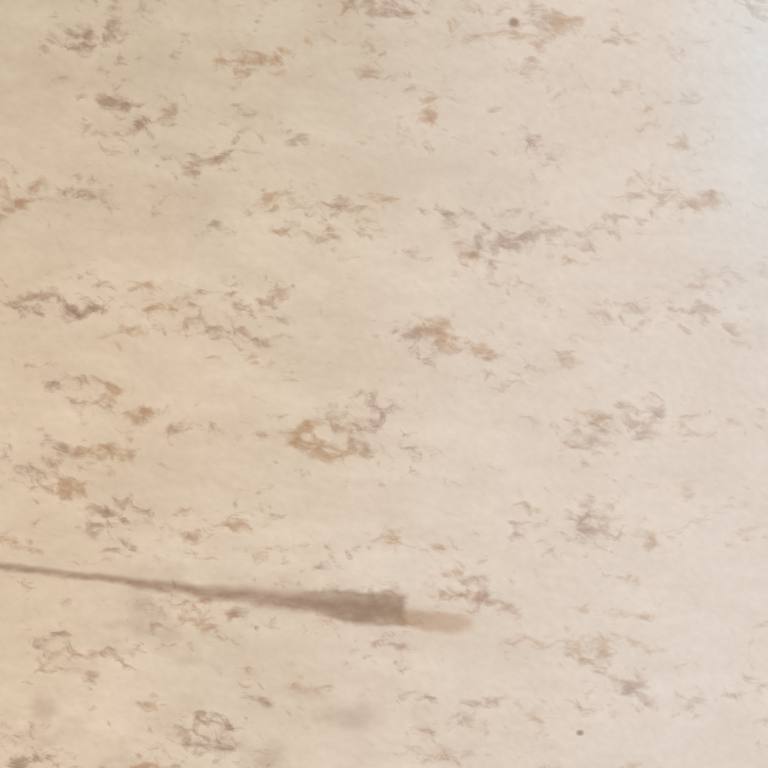
Reproduce this texture procedurally as a three.js fragment shader.

```glsl
// Pale weathered travertine: a warm-to-cool lit slab with soft mottling,
// clustered brown pits in faint tilted layers, and one tapered crack.
// All relief is gradient noise; the crack is a distance to a sloping line.

varying vec2 vUv;

const vec3 WARM_STONE = vec3(0.852, 0.766, 0.660);
const vec3 PALE_STONE = vec3(0.874, 0.822, 0.774);
const vec3 COOL_GLARE = vec3(0.870, 0.875, 0.870);
const vec3 OCHRE_PIT = vec3(0.660, 0.500, 0.370);
const vec3 UMBER_PIT = vec3(0.550, 0.430, 0.370);
const vec3 CRACK_BROWN = vec3(0.530, 0.400, 0.330);
const vec3 CHIP_GREY = vec3(0.600, 0.500, 0.420);

vec2 hash2(vec2 cell) {
  vec3 q = fract(cell.xyx * vec3(0.1031, 0.1030, 0.0973));
  q += dot(q, q.yzx + 33.33);
  return fract((q.xx + q.yz) * q.zy);
}

float gradientDot(vec2 cell, vec2 corner, vec2 f) {
  float angle = 6.2832 * hash2(cell + corner).x;
  return dot(vec2(cos(angle), sin(angle)), f - corner);
}

// Gradient noise, roughly -0.7 to 0.7
float gradientNoise(vec2 p) {
  vec2 cell = floor(p);
  vec2 f = fract(p);
  vec2 u = f * f * f * (f * (f * 6.0 - 15.0) + 10.0);
  float low = mix(gradientDot(cell, vec2(0.0), f), gradientDot(cell, vec2(1.0, 0.0), f), u.x);
  float high = mix(gradientDot(cell, vec2(0.0, 1.0), f), gradientDot(cell, vec2(1.0), f), u.x);
  return mix(low, high, u.y);
}

float fbm(vec2 p) {
  float sum = 0.0;
  float gain = 1.0;
  for (int i = 0; i < 4; i++) {
    sum += gain * gradientNoise(p);
    p = mat2(1.6, 1.2, -1.2, 1.6) * p + 17.3;
    gain *= 0.55;
  }
  return sum;
}

vec2 rotate(vec2 p, float angle) {
  float c = cos(angle);
  float s = sin(angle);
  return vec2(c * p.x - s * p.y, s * p.x + c * p.y);
}

// Soft ragged pits, gathered where the slow cluster noise is high
float pits(vec2 p, vec2 scale, float cluster, float threshold) {
  vec2 warped = p + 0.007 * vec2(gradientNoise(p * 50.0), gradientNoise(p * 50.0 + 31.0));
  float depth = smoothstep(threshold, threshold + 0.85, fbm(warped * scale) + 0.9 * cluster);
  return depth;
}

// Sparse round specks, one candidate per cell
float specks(vec2 p, float count, float share) {
  vec2 cell = floor(p * count);
  vec2 center = 0.25 + 0.5 * hash2(cell + 71.0);
  vec2 pick = hash2(cell + 13.0);
  float radius = mix(0.04, 0.09, pick.y);
  float d = length((fract(p * count) - center) * vec2(0.8, 1.0));
  return step(pick.x, share) * (1.0 - smoothstep(radius * 0.3, radius * 1.5, d));
}

vec3 slabLight(vec2 uv) {
  float across = smoothstep(0.0, 1.0, uv.x + 0.12 * (0.5 - uv.y) + 0.10 * fbm(uv * 2.5));
  vec3 color = mix(WARM_STONE, PALE_STONE, across);
  float shade = (1.0 - across) * smoothstep(0.45, 1.0, uv.y);
  color *= 1.0 - vec3(0.055, 0.045, 0.040) * shade;
  float glare = 1.0 - smoothstep(0.0, 0.36, length((uv - vec2(1.03, 0.9)) * vec2(1.7, 0.8)));
  return mix(color, COOL_GLARE, 0.8 * glare);
}

// Thin line widening to the right, then a ragged scar and a pale tail
vec3 addCrack(vec3 color, vec2 uv) {
  float rough = fbm(uv * vec2(30.0, 60.0));
  float offset = uv.y - (0.262 - 0.118 * uv.x + 0.005 * fbm(uv * vec2(14.0, 6.0)));
  float width = mix(0.006, 0.014, smoothstep(0.1, 0.42, uv.x));
  float reach = 1.0 - smoothstep(0.42, 0.62, uv.x);
  float line = reach * (1.0 - smoothstep(width * 0.1, width * 1.4, abs(offset + 0.002 * rough)));
  color = mix(color, CRACK_BROWN, clamp(line * (0.52 + 0.25 * rough), 0.0, 1.0));

  // The scar swells from a point and breaks off square at its right end
  float along = smoothstep(0.36, 0.46, uv.x);
  float body = 1.0 - smoothstep(0.7, 1.15, abs(offset - 0.004) / (0.004 + 0.019 * along) + 0.2 * rough);
  float scar = body * along * (1.0 - smoothstep(0.522, 0.534, uv.x + 0.006 * rough));
  color = mix(color, CHIP_GREY, clamp(scar * (0.72 + 0.3 * rough), 0.0, 1.0));

  vec2 tail = vec2(uv.x - 0.565, offset + 0.004) / vec2(0.062, 0.017);
  float tailMask = 1.0 - smoothstep(0.5, 1.1, length(tail) + 0.2 * rough);
  return mix(color, OCHRE_PIT, 0.36 * tailMask);
}

void main() {
  vec2 bed = rotate(vUv, 0.09);
  vec3 color = slabLight(vUv);
  float fade = mix(1.0, 0.5, smoothstep(0.2, 1.0, vUv.x));

  // Broad stains, layered streaks and fine grain
  float stain = fbm(bed * vec2(4.0, 8.0) + 4.0);
  float streak = fbm(bed * vec2(13.0, 36.0) + 23.0);
  float grain = fbm(rotate(vUv, 0.6) * vec2(70.0, 110.0));
  color *= 1.0 + fade * (vec3(0.040, 0.048, 0.056) * stain + vec3(0.026, 0.032, 0.036) * streak);
  color *= 1.0 + 0.023 * grain;

  // Smudges low on the left
  float corner = 1.0 - smoothstep(0.1, 0.42, length((vUv - vec2(0.2, 0.08)) * vec2(0.9, 1.5)));
  color = mix(color, UMBER_PIT, 0.30 * corner * smoothstep(0.0, 0.8, fbm(bed * vec2(9.0, 13.0) + 8.0)));

  // Brown pits fade towards the lit side
  float cluster = gradientNoise(bed * vec2(6.0, 14.0) + 40.0) + 0.5 * gradientNoise(bed * vec2(15.0, 30.0));
  vec3 pitColor = mix(OCHRE_PIT, UMBER_PIT, smoothstep(-0.3, 0.3, gradientNoise(vUv * 9.0)));
  color = mix(color, pitColor, 0.60 * fade * pits(bed, vec2(24.0, 46.0), cluster, 0.22));
  color = mix(color, pitColor, 0.50 * fade * pits(rotate(vUv, 0.5) + 5.0, vec2(44.0, 64.0), cluster, 0.28));
  color = mix(color, UMBER_PIT, 0.6 * specks(vUv, 14.0, 0.025));

  gl_FragColor = vec4(addCrack(color, vUv), 1.0);
}
```
